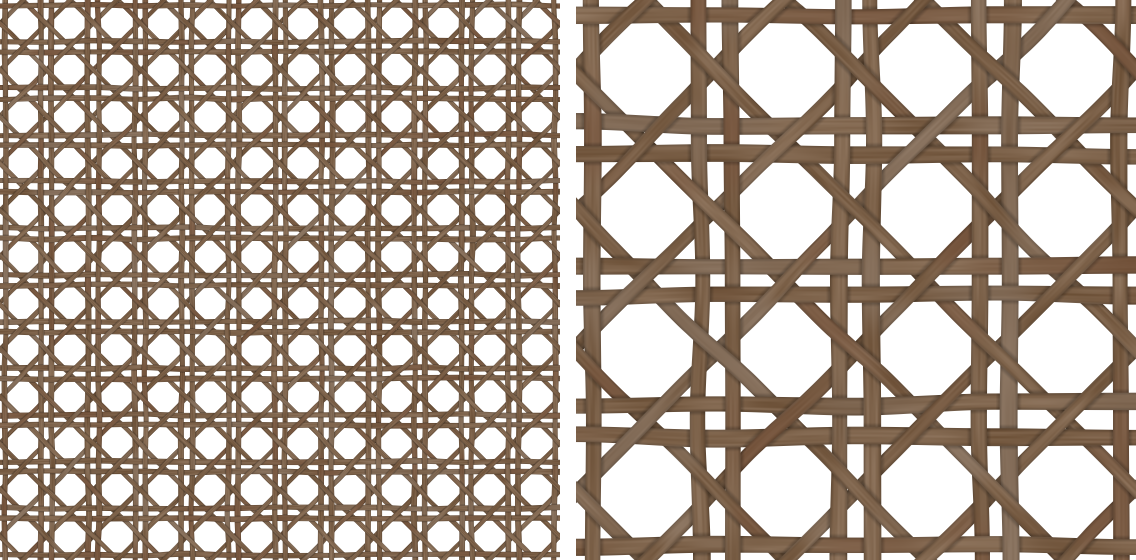
Left: the whole. Right: its middle third, enlarged.
Give the GLSL for this pattern, as a Shadertoy shader.

```glsl
// Woven cane webbing: paired upright and level strands crossed by diagonals, on white.

const float CELLS = 12.0; // repeats across and down

float hash(vec3 p) {
    p = fract(p * 0.1031);
    p += dot(p, p.zyx + 31.32);
    return fract((p.x + p.y) * p.z);
}

// Value noise that wraps along x
float noise(vec2 p, float period, float seed) {
    vec2 i = floor(p), f = fract(p);
    f = f * f * (3.0 - 2.0 * f);
    float x0 = mod(i.x, period), x1 = mod(i.x + 1.0, period);
    float low = mix(hash(vec3(x0, i.y, seed)), hash(vec3(x1, i.y, seed)), f.x);
    float high = mix(hash(vec3(x0, i.y + 1.0, seed)), hash(vec3(x1, i.y + 1.0, seed)), f.x);
    return mix(low, high, f.y);
}

// Lays one strand over the cloth (premultiplied colour and cover)
void layStrand(inout vec4 cloth, float across, float along, float seed, float halfWidth) {
    float pixel = CELLS / iResolution.y;
    across += 0.045 * (noise(vec2(along, 0.0), CELLS, seed) - 0.5);
    halfWidth *= 0.9 + 0.2 * noise(vec2(along, 7.0), CELLS, seed);
    float edge = abs(across) - halfWidth;
    float cover = clamp(0.5 - edge / pixel, 0.0, 1.0);

    // Fibre streaks, slow tone changes and worn grey or reddish stretches
    float fibre = noise(vec2(along * 3.0, across * 65.0 + 40.0), CELLS * 3.0, seed);
    float tone = noise(vec2(along * 2.0, across * 12.0 + 20.0), CELLS * 2.0, seed + 5.0);
    float wear = noise(vec2(along, 3.0), CELLS, seed + 9.0);
    vec3 cane = mix(vec3(0.41, 0.30, 0.20), vec3(0.57, 0.47, 0.38), 0.45 * fibre + 0.55 * tone);
    cane = mix(cane, vec3(0.55, 0.48, 0.42), 0.5 * smoothstep(0.65, 1.0, wear));
    cane = mix(cane, vec3(0.45, 0.30, 0.21), 0.5 * smoothstep(0.35, 0.0, wear));
    cane *= 1.0 - 0.16 * smoothstep(-0.025, 0.0, edge);

    // Soft shadow on the strands below
    cloth.rgb *= 1.0 - 0.22 * smoothstep(0.035, 0.0, edge);
    cloth = mix(cloth, vec4(cane, 1.0), cover);
}

// One of a pair of strands either side of each grid line
void layPair(inout vec4 cloth, float offset, float line, float along, float family) {
    float side = offset < 0.0 ? 0.0 : 1.0;
    float seed = family + mod(line, CELLS) * 2.0 + side;
    layStrand(cloth, abs(offset) - 0.112, along, seed, 0.059);
}

void layDiagonal(inout vec4 cloth, float s, float along, float family) {
    float seed = family + mod(floor(s), CELLS);
    layStrand(cloth, (fract(s) - 0.5) * 0.7071, along, seed, 0.05);
}

void mainImage(out vec4 fragColor, in vec2 fragCoord) {
    vec2 p = fragCoord / iResolution.xy * CELLS;
    vec2 line = floor(p + 0.5);
    vec2 c = p - line; // offset from the nearest grid crossing
    float rise = p.x - p.y, fall = p.x + p.y;
    bool nearRow = abs(c.y) < abs(c.x);
    vec4 cloth = vec4(0.0);

    // Lower diagonal: falling under rows, rising under columns
    if (nearRow) layDiagonal(cloth, fall, rise, 110.0);
    else layDiagonal(cloth, rise, fall, 80.0);

    // Plain weave of rows and columns
    if (c.x * c.y > 0.0) {
        layPair(cloth, c.y, line.y, p.x, 40.0);
        layPair(cloth, c.x, line.x, p.y, 0.0);
    } else {
        layPair(cloth, c.x, line.x, p.y, 0.0);
        layPair(cloth, c.y, line.y, p.x, 40.0);
    }

    // Upper diagonal: rising over rows, falling over columns
    if (nearRow) layDiagonal(cloth, rise, fall, 80.0);
    else layDiagonal(cloth, fall, rise, 110.0);

    fragColor = vec4(cloth.rgb + 1.0 - cloth.a, 1.0);
}
```
